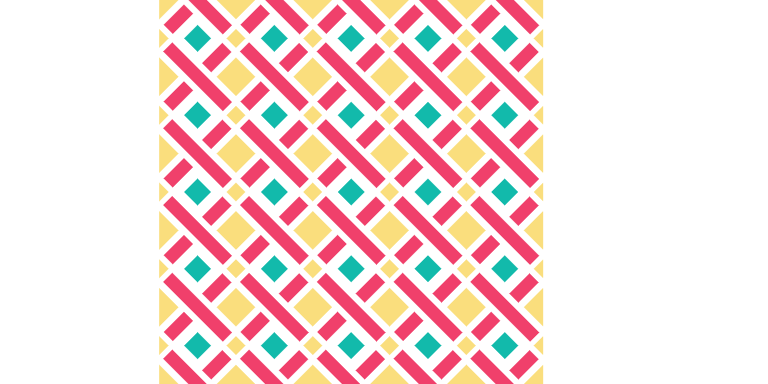
Give the GLSL for this pattern, as a Shadertoy shader.

```glsl
// Diagonal lattice of long and short bars with diamonds in its openings.
// Each shape is a 45 degree box distance wrapped on a square 5 x 5 grid;
// the square panel fills the canvas height and the rest stays white.

const float REPEATS = 5.0;
const float PANEL_LEFT = 0.4145;   // in canvas heights

const vec3 WHITE  = vec3(1.0);
const vec3 PINK   = vec3(0.94, 0.25, 0.42);
const vec3 YELLOW = vec3(0.98, 0.87, 0.49);
const vec3 TEAL   = vec3(0.07, 0.73, 0.67);

// Signed distance to a box in one plane
float boxDistance(vec2 p, vec2 halfSize) {
    vec2 d = abs(p) - halfSize;
    return length(max(d, 0.0)) + min(max(d.x, d.y), 0.0);
}

// Box turned 45 degrees, repeated once per unit cell; halfSize = (rising, falling)
float tiltedBox(vec2 p, vec2 center, vec2 halfSize) {
    vec2 d = p - center;
    d -= floor(d + 0.5);
    return boxDistance(vec2(d.x + d.y, d.x - d.y) * sqrt(0.5), halfSize);
}

// Coverage of a shape with an edge one pixel wide
float coverage(float dist, float pixel) {
    return clamp(0.5 - dist / pixel, 0.0, 1.0);
}

vec3 lattice(vec2 p, float pixel) {
    const float barHalf = 0.084;

    // Bars: one long falling, two short rising
    float bars = tiltedBox(p, vec2(0.0, 0.5), vec2(barHalf, 0.55));
    for (float side = -1.0; side < 2.0; side += 2.0) {
        vec2 center = 0.25 * side * vec2(1.0, -1.0);
        bars = min(bars, tiltedBox(p, center, vec2(0.187, barHalf)));
    }

    // Diamonds: large and small yellow, teal in the middle
    float large = tiltedBox(p, vec2(0.5), vec2(0.178));
    float small = tiltedBox(p, vec2(0.5, 0.0), vec2(0.087));
    float middle = tiltedBox(p, vec2(0.0), vec2(0.124));

    vec3 color = mix(WHITE, YELLOW, coverage(min(large, small), pixel));
    color = mix(color, TEAL, coverage(middle, pixel));
    return mix(color, PINK, coverage(bars, pixel));
}

void mainImage(out vec4 fragColor, in vec2 fragCoord) {
    float pixel = 1.0 / iResolution.y;
    vec2 panel = fragCoord * pixel - vec2(PANEL_LEFT, 0.0);

    // Cell coordinates with a teal diamond at every integer point
    vec3 color = lattice(panel * REPEATS - 0.5, pixel * REPEATS);

    // Trim the pattern at the panel's left and right sides
    float inside = coverage(abs(panel.x - 0.5) - 0.5, pixel);
    fragColor = vec4(mix(WHITE, color, inside), 1.0);
}
```
